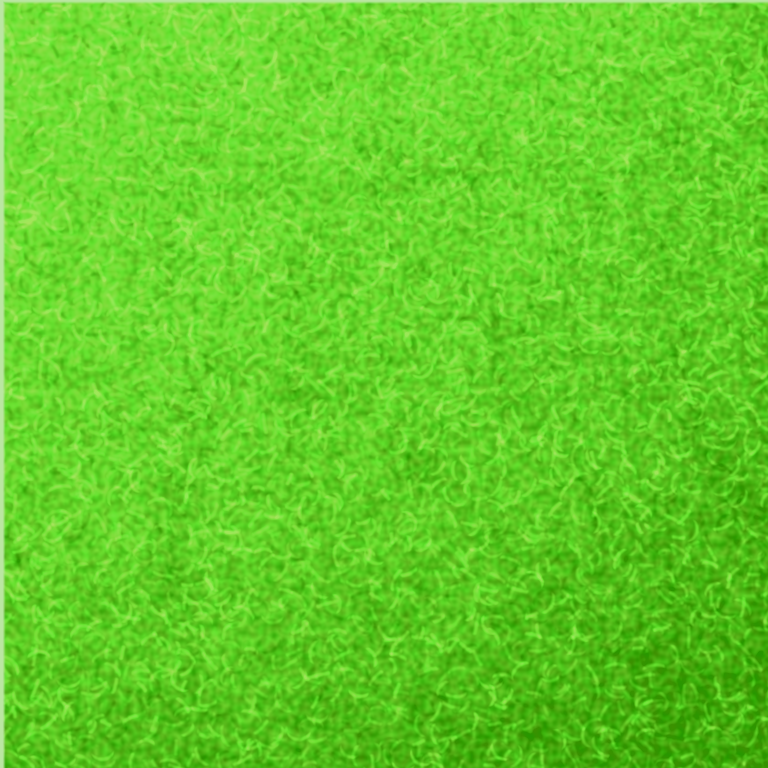
This texture is drawn by a WebGL 2 fragment shader. Its source:

```glsl
#version 300 es
precision highp float;
// Bright green felt: soft mottled pile with short curved fibres under uneven light.

#define GRAIN_CELLS 105.0
#define CLUMP_CELLS 38.0
#define PATCH_CELLS 11.0
#define FIBRE_CELLS 46.0
#define FIBRE_LAYERS 3
#define FIBRE_WIDTH 0.13
#define GRAIN_DEPTH 1.75
#define FIBRE_DEPTH 1.15
#define WARMTH 0.09
#define MID_GREEN vec3(0.37, 0.80, 0.14)
#define TONE_STEP vec3(0.080, 0.100, 0.068)
#define EDGE_PALE vec3(0.73, 0.90, 0.63)

uniform vec2 u_resolution;
out vec4 fragColor;

// Integer hash: three random values in 0..1 per lattice cell.
vec3 hash3(vec2 cell, float seed) {
    uvec3 v = uvec3(ivec3(vec3(cell, seed)) + 1024);
    v = v * 1664525u + 1013904223u;
    v.x += v.y * v.z; v.y += v.z * v.x; v.z += v.x * v.y;
    v ^= v >> 16u;
    v.x += v.y * v.z; v.y += v.z * v.x; v.z += v.x * v.y;
    return vec3(v >> 8u) / 16777216.0;
}

float cornerSlope(vec2 cell, vec2 offset, float seed) {
    float angle = 6.28319 * hash3(cell, seed).x;
    return dot(vec2(cos(angle), sin(angle)), offset);
}

float gradientNoise(vec2 p, float seed) {
    vec2 cell = floor(p), f = fract(p);
    vec2 w = f * f * f * (f * (f * 6.0 - 15.0) + 10.0);
    vec2 e = vec2(1.0, 0.0);
    float low = mix(cornerSlope(cell, f, seed),
                    cornerSlope(cell + e.xy, f - e.xy, seed), w.x);
    float high = mix(cornerSlope(cell + e.yx, f - e.yx, seed),
                     cornerSlope(cell + e.xx, f - e.xx, seed), w.x);
    return mix(low, high, w.y);
}

// Summed light and dark strokes, one bent fibre per cell.
float fibreLayer(vec2 p, float seed) {
    vec2 home = floor(p);
    float sum = 0.0;
    for (int y = -1; y <= 1; y++) {
        for (int x = -1; x <= 1; x++) {
            vec2 cell = home + vec2(x, y);
            vec3 place = hash3(cell, seed);
            vec3 form = hash3(cell, seed + 50.0);
            float angle = 3.14159 * place.z;
            vec2 along = vec2(cos(angle), sin(angle));
            vec2 d = p - cell - place.xy;
            vec2 q = vec2(dot(d, along), dot(d, vec2(-along.y, along.x)));
            q.y += (form.x - 0.5) * 1.6 * q.x * q.x;
            float halfLength = mix(0.25, 0.6, form.y);
            q.x -= clamp(q.x, -halfLength, halfLength);
            float stroke = 1.0 - smoothstep(0.0, FIBRE_WIDTH * 1.5, length(q));
            sum += stroke * mix(-0.6, 1.4, form.z);
        }
    }
    return sum;
}

// Broad light from the upper left, falling off to the lower right.
float lighting(vec2 uv) {
    float slope = dot(uv - 0.5, vec2(-0.8, 1.3));
    float falloff = smoothstep(0.45, 0.95, distance(uv, vec2(0.35, 0.7)));
    return 0.2 + slope - 0.9 * falloff;
}

void main() {
    vec2 uv = gl_FragCoord.xy / u_resolution;

    // Pile tone, in steps around the mid green
    float tone = lighting(uv) - 0.18;
    tone += GRAIN_DEPTH * gradientNoise(uv * GRAIN_CELLS, 1.0);
    tone += 0.8 * gradientNoise(uv * CLUMP_CELLS, 2.0);
    tone += 0.5 * gradientNoise(uv * PATCH_CELLS, 3.0);

    // Fibres
    for (int i = 0; i < FIBRE_LAYERS; i++) {
        vec2 shift = vec2(0.37, 0.61) * float(i);
        tone += FIBRE_DEPTH * fibreLayer(uv * FIBRE_CELLS + shift, 10.0 + float(i));
    }

    // Colour, with the green levelling off and some warmer threads
    vec3 color = MID_GREEN + TONE_STEP * clamp(tone, -2.2, 3.0);
    color.g = min(color.g, 0.865 + 0.012 * max(tone, 0.0));
    float warm = gradientNoise(uv * GRAIN_CELLS * 0.8, 4.0);
    color += WARMTH * warm * vec3(1.0, -0.3, 0.3);

    // Pale rim at the left and top
    float rim = 1.0 - smoothstep(0.003, 0.008, uv.x);
    rim = max(rim, smoothstep(0.994, 0.999, uv.y));
    color = mix(color, EDGE_PALE, rim);

    fragColor = vec4(clamp(color, 0.0, 1.0), 1.0);
}
```
